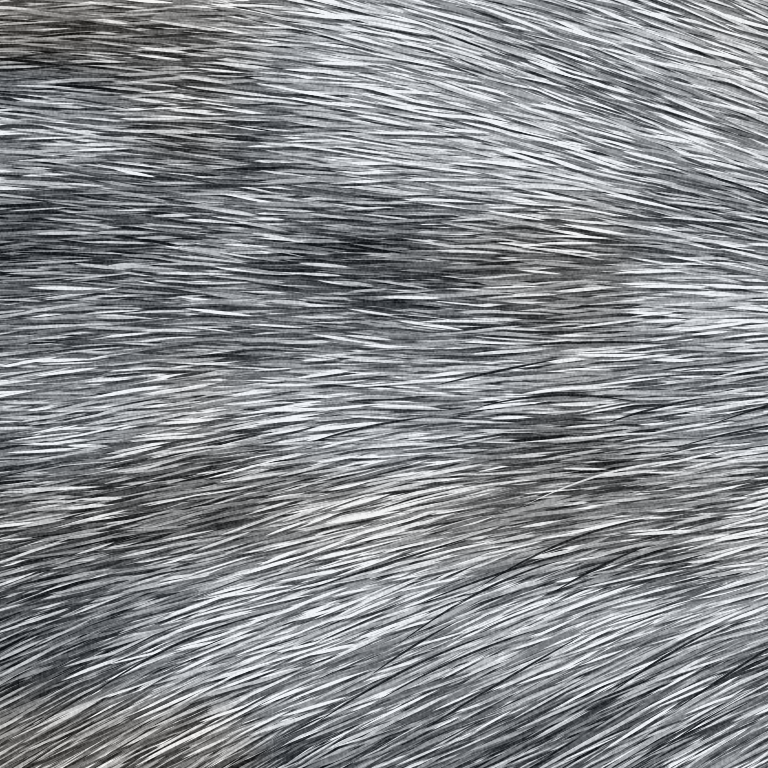
This texture is drawn by a three.js fragment shader. Its source:

```glsl
// Draws grey animal fur: dense sweeping layers of fine light and dark hairs.
varying vec2 vUv;

#define LAYERS 14
#define LONG_HAIRS 30
#define CELL vec2(0.060, 0.015)
#define HAIR_WIDTH 0.0018
#define SOFT_EDGE 0.0009
#define HAIR_CONTRAST 0.80
#define SHADOW 0.50
#define GRAIN 0.13
#define MEAN_TONE 0.645

vec4 hash4(vec3 p) {
  vec4 q = fract(p.xyzx * vec4(0.1031, 0.1030, 0.0973, 0.1099));
  q += dot(q, q.wzxy + 33.33);
  return fract((q.xxyz + q.yzzw) * q.zywx);
}

float noise(vec2 p) {
  vec2 i = floor(p);
  vec2 f = fract(p);
  f = f * f * (3.0 - 2.0 * f);
  float low = mix(hash4(vec3(i, 7.0)).x, hash4(vec3(i + vec2(1.0, 0.0), 7.0)).x, f.x);
  float high = mix(hash4(vec3(i + vec2(0.0, 1.0), 7.0)).x, hash4(vec3(i + 1.0, 7.0)).x, f.x);
  return mix(low, high, f.y);
}

// Rise over run of the coat: steep at the bottom, falling at the top right.
float coatSlope(vec2 p) {
  float rising = 0.58 * (1.0 - smoothstep(-0.15, 0.65, p.y));
  float falling = 0.42 * p.x * smoothstep(0.5, 1.0, p.y);
  return rising - falling + 0.05 * sin(8.0 * p.x + 13.0 * p.y);
}

float glow(vec2 p, vec2 center, vec2 size) {
  vec2 d = (p - center) / size;
  return exp(-dot(d, d));
}

// Broad pale and dark patches, stretched along the coat.
float coatTone(vec2 p) {
  vec2 q = vec2(p.x, p.y - coatSlope(p) * (p.x - 0.5) * 0.7);
  float patches = 0.6 * noise(q * vec2(4.0, 10.0) + 3.0)
                + 0.4 * noise(q * vec2(10.0, 26.0) + 11.0);
  float tone = MEAN_TONE + 0.62 * (patches - 0.5) + 0.14 * (p.x - 0.5);
  tone += 0.22 * glow(p, vec2(0.60, 0.79), vec2(0.20, 0.08));
  tone += 0.18 * glow(p, vec2(0.88, 0.62), vec2(0.12, 0.06));
  tone += 0.18 * glow(p, vec2(0.60, 0.20), vec2(0.28, 0.08));
  tone -= 0.16 * glow(p, vec2(0.10, 0.62), vec2(0.25, 0.16));
  return tone;
}

// Coverage of a tapered curved hair (x) and of the shadow below it (y).
vec2 strand(vec2 d, float slope, float bend, float halfLength, float halfWidth) {
  float t = min(abs(d.x) / halfLength, 1.0);
  float offset = (d.y - slope * d.x - bend * d.x * d.x) / sqrt(1.0 + slope * slope);
  float w = halfWidth * (1.0 - t * t);
  vec2 gap = abs(vec2(offset, offset + 2.0 * halfWidth));
  return (1.0 - smoothstep(0.75, 1.0, t))
       * (1.0 - smoothstep(vec2(w - SOFT_EDGE), vec2(w + SOFT_EDGE), gap));
}

// One layer: each cell holds a hair; columns are sheared along the coat.
float drawLayer(float tone, vec2 p, float layer) {
  vec2 shift = hash4(vec3(layer, 5.0, 9.0)).xy * CELL;
  float slope = coatSlope(p);
  float column = floor((p.x + shift.x) / CELL.x);
  for (int i = -1; i <= 1; i++) {
    float col = column + float(i);
    float midX = (col + 0.5) * CELL.x - shift.x;
    float row = floor((p.y - slope * (p.x - midX) + shift.y) / CELL.y);
    for (int j = -1; j <= 1; j++) {
      vec3 id = vec3(col, row + float(j), layer * 17.0);
      vec4 place = hash4(id + 40.0);
      vec4 look = hash4(id + 91.0);
      vec2 root = vec2(midX, (id.y + place.y) * CELL.y - shift.y);
      float lie = coatSlope(root);
      root += vec2(1.0, lie) * (place.x - 0.5) * CELL.x;
      vec2 hair = strand(p - root, lie + 0.24 * (place.z - 0.5), place.w - 0.5,
                         CELL.x * mix(0.45, 1.0, look.x), HAIR_WIDTH * mix(0.6, 1.3, look.y));
      if (hair.x + hair.y > 0.002) {
        float hairTone = coatTone(root) + HAIR_CONTRAST * (look.z - 0.5);
        tone = mix(tone, 0.08, SHADOW * look.z * hair.y);
        tone = mix(tone, clamp(hairTone, 0.06, 0.97), hair.x);
      }
    }
  }
  return tone;
}

// Sparse long guard hairs, mostly dark and mostly on the right.
float drawLongHairs(float tone, vec2 p) {
  for (int i = 0; i < LONG_HAIRS; i++) {
    vec4 place = hash4(vec3(float(i), 3.0, 21.0));
    vec4 look = hash4(vec3(float(i), 8.0, 33.0));
    vec2 root = vec2(1.05 * sqrt(place.x), 0.05 + 0.65 * place.y);
    float slope = coatSlope(root) + 0.35 * (place.z - 0.2);
    vec2 hair = strand(p - root, slope, -1.2 * place.w, mix(0.06, 0.14, look.x), HAIR_WIDTH * 0.8);
    tone = mix(tone, look.y < 0.65 ? 0.10 : 0.93, 0.9 * hair.x);
  }
  return tone;
}

void main() {
  float tone = coatTone(vUv) - 0.12;
  for (int i = 0; i < LAYERS; i++) tone = drawLayer(tone, vUv, float(i) + 1.0);
  tone = drawLongHairs(tone, vUv);
  tone += GRAIN * (noise(vUv * 420.0) - 0.5);

  // Cool grey overall, with faint brown areas toward the lower left.
  float warmth = smoothstep(0.45, 0.8, noise(vUv * vec2(4.0, 6.0) + 20.0)) * (1.0 - 0.7 * vUv.x);
  vec3 tint = mix(vec3(-0.012, 0.002, 0.018), vec3(0.012, 0.0, -0.018), 0.8 * warmth);
  gl_FragColor = vec4(clamp(vec3(clamp(tone, 0.07, 0.96)) + tint, 0.0, 1.0), 1.0);
}
```
